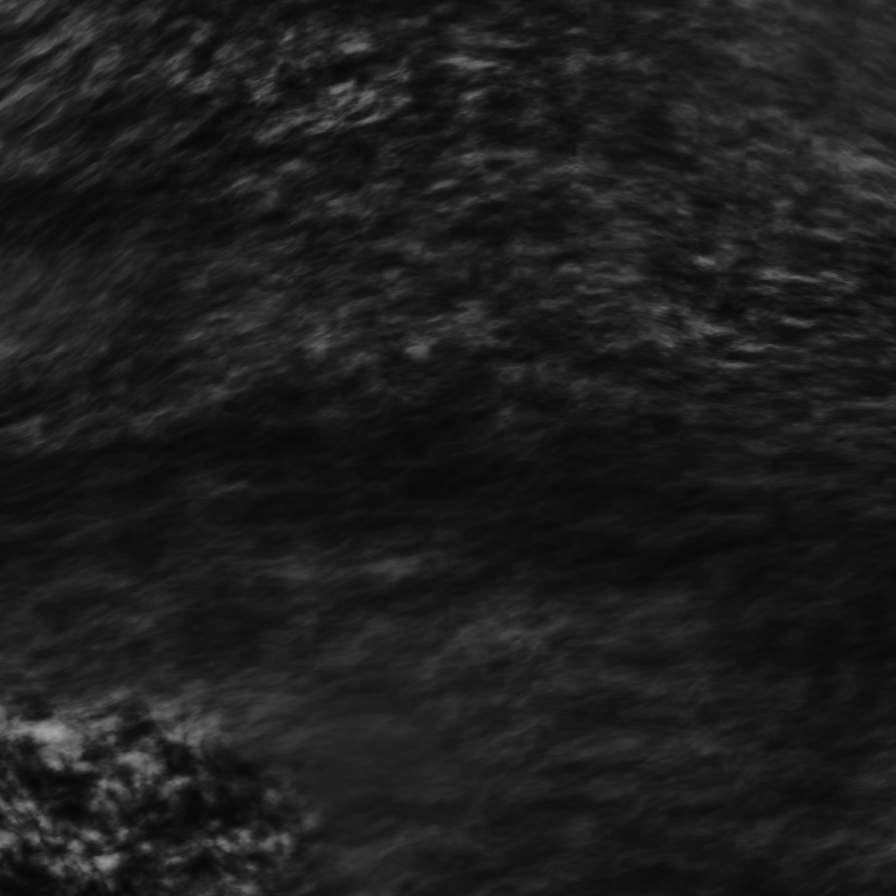
Reproduce this texture procedurally as a three.js fragment shader.

```glsl
// Dim monochrome cloud deck: arched wind-drawn bands, fine slanted ripples,
// smooth veils and a corner of bright broken puffs. Layered value noise and
// cellular noise are summed as exposure, then turned into grey by exp().
varying vec2 vUv;

const float BLACK_LEVEL = 0.022;
const float MID_GREY = 0.079;
const float SHOULDER = 1.1;

float hash(vec2 cell) {
  vec3 h = fract(vec3(cell.xyx) * vec3(0.1031, 0.1030, 0.0973));
  h += dot(h, h.yzx + 33.33);
  return fract((h.x + h.y) * h.z);
}

float valueNoise(vec2 p) {
  vec2 cell = floor(p);
  vec2 f = fract(p);
  f = f * f * f * (f * (f * 6.0 - 15.0) + 10.0);
  float low = mix(hash(cell), hash(cell + vec2(1.0, 0.0)), f.x);
  float high = mix(hash(cell + vec2(0.0, 1.0)), hash(cell + vec2(1.0)), f.x);
  return mix(low, high, f.y);
}

// Layered noise, centred on zero
float layers(vec2 p, int octaves) {
  float sum = 0.0;
  float total = 0.0;
  float amplitude = 1.0;
  for (int i = 0; i < 6; i++) {
    if (i >= octaves) break;
    sum += amplitude * (valueNoise(p) - 0.5);
    total += amplitude;
    amplitude *= 0.55;
    p = p * 2.03 + vec2(17.3, 9.1);
  }
  return sum / total;
}

// Distance to the nearest scattered point
float cellular(vec2 p) {
  vec2 cell = floor(p);
  float nearest = 2.0;
  for (int y = -1; y <= 1; y++) {
    for (int x = -1; x <= 1; x++) {
      vec2 c = cell + vec2(float(x), float(y));
      vec2 point = c + vec2(hash(c), hash(c + 41.7));
      nearest = min(nearest, length(point - p));
    }
  }
  return nearest;
}

// Soft elliptical region, 1 at its centre
float region(vec2 p, vec2 centre, vec2 radius) {
  vec2 d = (p - centre) / radius;
  return exp(-dot(d, d));
}

// Broad light veils and dark gaps
float veils(vec2 p) {
  float light = 0.50 * region(p, vec2(1.0, 0.95), vec2(0.36, 0.17));
  light += 0.38 * region(p, vec2(0.03, 0.66), vec2(0.24, 0.08));
  light += 0.34 * region(p, vec2(0.44, 0.15), vec2(0.20, 0.15));
  light += 0.25 * region(p, vec2(0.20, 0.31), vec2(0.30, 0.06));
  light += 0.20 * region(p, vec2(0.60, 0.72), vec2(0.40, 0.10));
  float dark = 0.65 * region(p, vec2(0.04, 0.77), vec2(0.20, 0.05));
  dark += 0.65 * region(p, vec2(0.42, 0.46), vec2(0.55, 0.09));
  dark += 0.55 * region(p, vec2(0.97, 0.29), vec2(0.26, 0.08));
  dark += 0.60 * region(p, vec2(0.95, 0.71), vec2(0.10, 0.035));
  return light - dark;
}

void main() {
  // Wavering coordinates, bent into an arch in the upper half
  vec2 waver = vec2(layers(vUv * 5.0, 4), layers(vUv * 6.0 + 31.0, 4));
  vec2 p = vUv + waver * vec2(0.14, 0.07);
  float arch = 0.45 * (vUv.x - 0.42) * (vUv.x - 0.42);
  vec2 flow = vUv + waver * vec2(0.06, 0.03);
  flow.y += arch * smoothstep(0.3, 0.7, vUv.y);

  // Where the deck is clumpy, rippled, smooth or broken
  float clumps = region(p, vec2(0.38, 0.89), vec2(0.30, 0.10))
    + 0.9 * region(p, vec2(0.88, 0.67), vec2(0.16, 0.06));
  float rippled = smoothstep(0.42, 0.62, p.y);
  float broken = smoothstep(0.25, 0.7, region(p, vec2(0.06, 0.08), vec2(0.30, 0.16)));
  float rim = region(p, vec2(0.11, 0.195), vec2(0.16, 0.032));
  float smoothVeil = region(p, vec2(0.02, 0.66), vec2(0.22, 0.07))
    + region(p, vec2(0.42, 0.15), vec2(0.16, 0.13))
    + region(p, vec2(1.0, 0.95), vec2(0.30, 0.15));
  float calm = 1.0 - 0.6 * min(smoothVeil, 1.0);

  // Long bands, then finer streaks slanting up to the right
  float exposure = veils(p);
  exposure += 1.8 * calm * layers(flow * vec2(3.0, 16.0), 5);
  vec2 slant = vec2(flow.x, flow.y - 0.25 * flow.x);
  exposure += 1.5 * calm * layers(slant * vec2(12.0, 36.0) + 7.0, 4);
  float ripple = layers(slant * vec2(36.0, 84.0) + 3.0, 3);
  exposure += mix(1.3, 2.5, rippled) * calm * ripple;

  // Small bright tufts in the clumped zones
  float tuft = layers(slant * vec2(27.0, 52.0) + 53.0, 4);
  exposure += clumps * (3.8 * tuft + 0.2);

  // Broken puffs with black gaps, lit along their upper rim
  vec2 puffPoint = vUv * vec2(34.0, 42.0) + waver * 5.0;
  float puff = 2.2 * (0.42 - cellular(puffPoint));
  puff += 5.0 * layers(vUv * vec2(26.0, 33.0) + 11.0, 4);
  exposure += broken * puff + rim * (1.1 + 2.5 * tuft);

  // Highlights roll off softly above the shoulder
  float excess = max(exposure - SHOULDER, 0.0);
  exposure = min(exposure, SHOULDER) + excess / (1.0 + 0.7 * excess);
  float grey = BLACK_LEVEL + MID_GREY * exp(exposure);
  gl_FragColor = vec4(vec3(grey), 1.0);
}
```
